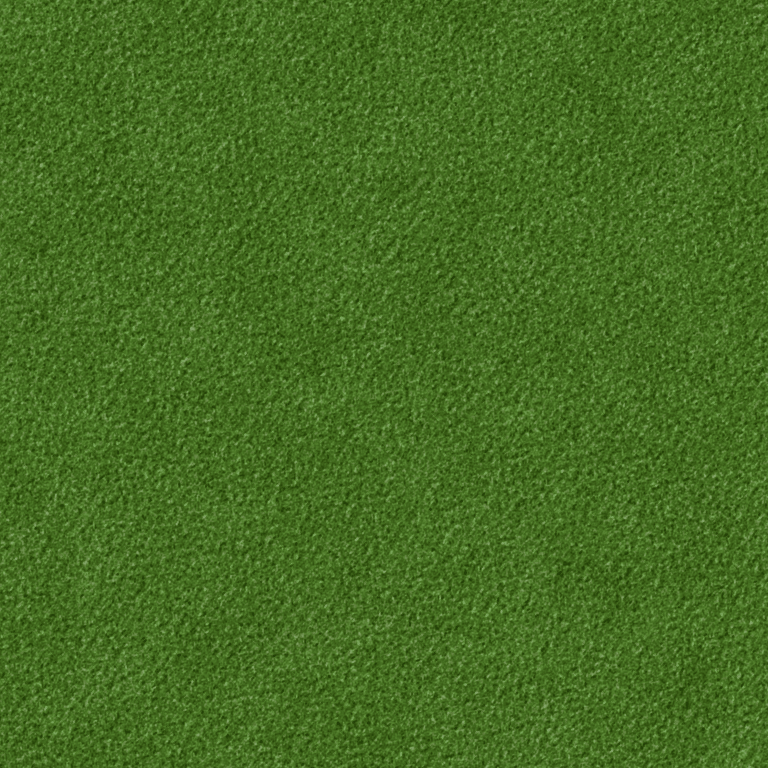
A three.js fragment shader for this texture:

```glsl
varying vec2 vUv;

const vec3 CREVICE = vec3(0.14, 0.26, 0.03);
const vec3 SHADE   = vec3(0.18, 0.31, 0.05);
const vec3 DEEP    = vec3(0.23, 0.37, 0.09);
const vec3 GRASS   = vec3(0.26, 0.42, 0.12);
const vec3 LIT     = vec3(0.31, 0.48, 0.16);
const vec3 TIP     = vec3(0.38, 0.55, 0.24);
const vec3 GLINT   = vec3(0.47, 0.64, 0.35);
const vec3 PALE_TINT = vec3(0.035, 0.0, 0.045);

const vec2 LEAN  = vec2(0.6, 0.8);     // direction the blades lean
const vec2 LIGHT = vec2(-0.8, 0.6);    // direction towards the light

vec2 hash2(vec2 p) {
  vec3 q = fract(vec3(p.xyx) * vec3(0.1031, 0.1030, 0.0973));
  q += dot(q, q.yzx + 33.33);
  return fract((q.xx + q.yz) * q.zy);
}

float cornerSlope(vec2 cell, vec2 local, vec2 corner) {
  return dot(hash2(cell + corner) * 2.0 - 1.0, local - corner);
}

// Gradient noise scaled to roughly unit deviation
float noise(vec2 p) {
  vec2 cell = floor(p);
  vec2 f = fract(p);
  vec2 s = f * f * (3.0 - 2.0 * f);
  float low = mix(cornerSlope(cell, f, vec2(0.0, 0.0)),
                  cornerSlope(cell, f, vec2(1.0, 0.0)), s.x);
  float high = mix(cornerSlope(cell, f, vec2(0.0, 1.0)),
                   cornerSlope(cell, f, vec2(1.0, 1.0)), s.x);
  return 5.8 * mix(low, high, s.y);
}

// Noise drawn out along the lean of the blades
float bladeNoise(vec2 p, float frequency, float stretch, float seed) {
  vec2 across = vec2(LEAN.y, -LEAN.x);
  vec2 q = vec2(dot(p, across), dot(p, LEAN) / stretch);
  return noise(q * frequency + seed);
}

// Side lighting of a bumpy surface
float relief(vec2 p, float frequency, float seed) {
  vec2 offset = LIGHT * 0.22 / frequency;
  return bladeNoise(p + offset, frequency, 1.0, seed)
       - bladeNoise(p - offset, frequency, 1.0, seed);
}

// Scattered crisp blades, each lighter or darker than its surroundings
float blades(vec2 p, float frequency, vec2 halfSize, float seed) {
  vec2 q = p * frequency;
  vec2 cell = floor(q);
  float sum = 0.0;
  for (int y = -1; y <= 1; y++) {
    for (int x = -1; x <= 1; x++) {
      vec2 id = cell + vec2(float(x), float(y));
      vec2 d = q - id - hash2(id + seed);
      vec2 trait = hash2(id + seed + 57.0);
      vec2 along = normalize(LEAN + vec2(1.8 * trait.x - 0.9, 0.0));
      vec2 local = vec2(dot(d, along), dot(d, vec2(along.y, -along.x)));
      float cover = 1.0 - smoothstep(0.5, 1.2, length(local / halfSize));
      sum += cover * (2.0 * trait.y - 1.0);
    }
  }
  return sum;
}

// Broad mottling of the lawn
float patches(vec2 p, float seed) {
  float sum = 0.0;
  float frequency = 9.0;
  float weight = 0.55;
  for (int i = 0; i < 4; i++) {
    sum += weight * noise(p * vec2(1.0, 0.8) * frequency + seed);
    frequency *= 1.9;
    weight *= 0.95;
    seed += 19.7;
  }
  return sum;
}

vec3 rampStep(vec3 color, vec3 next, float start, float end, float tone) {
  return mix(color, next, clamp((tone - start) / (end - start), 0.0, 1.0));
}

vec3 grassRamp(float tone) {
  vec3 color = rampStep(CREVICE, SHADE, -2.5, -1.7, tone);
  color = rampStep(color, DEEP, -1.7, -0.8, tone);
  color = rampStep(color, GRASS, -0.8, -0.05, tone);
  color = rampStep(color, LIT, -0.05, 0.75, tone);
  color = rampStep(color, TIP, 0.75, 1.7, tone);
  return rampStep(color, GLINT, 1.7, 2.8, tone);
}

void main() {
  vec2 p = vUv;

  // Tone from clumps, grain and single blades
  float tone = 0.42 * relief(p, 115.0, 11.3)
             + 0.48 * bladeNoise(p, 220.0, 1.15, 47.1)
             + 0.46 * bladeNoise(p, 370.0, 1.1, 83.9)
             + 1.60 * blades(p, 150.0, vec2(0.5, 0.25), 23.0)
             + 0.15 * patches(p, 5.4);
  vec3 color = grassRamp(tone);

  // Greyer tint on some of the lighter blades
  float pale = bladeNoise(p, 170.0, 1.1, 131.7) + 0.3 * patches(p, 61.2);
  color += PALE_TINT * smoothstep(-0.1, 1.1, pale) * smoothstep(0.0, 0.8, tone);

  gl_FragColor = vec4(color, 1.0);
}
```
